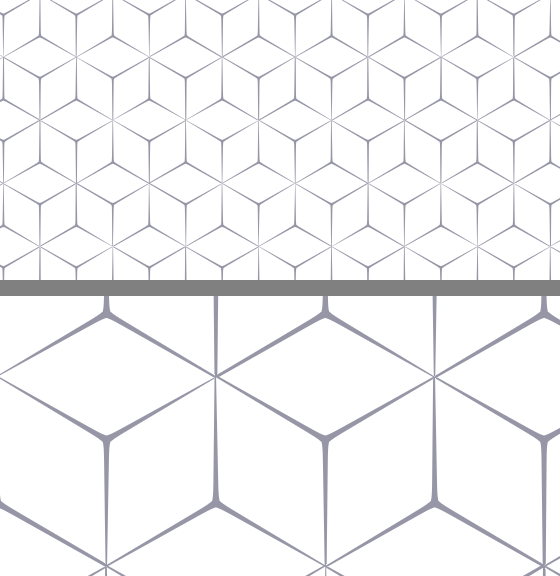
Top, the full canvas; bottom, a detail of the centre.
Write a Shadertoy shader that draws this pattern.

```glsl
const vec2 LATTICE = vec2(1.0, 1.7320508);

float hash(vec3 key) {
    return fract(sin(dot(key, vec3(12.71, 31.17, 7.43))) * 4375.85);
}

// Nearest point of a triangular lattice with unit spacing
vec2 nearestHub(vec2 p) {
    vec2 a = round(p / LATTICE) * LATTICE;
    vec2 b = (floor(p / LATTICE) + 0.5) * LATTICE;
    return distance(p, a) < distance(p, b) ? a : b;
}

// Share of a pixel covered by a strip, exact for strips thinner than a pixel
float stripCoverage(float offset, float halfWidth, float pixel) {
    return clamp((offset + halfWidth) / pixel + 0.5, 0.0, 1.0)
         - clamp((offset - halfWidth) / pixel + 0.5, 0.0, 1.0);
}

// Six spokes run from each hub to the corners of its hexagon, forming cubes
float cubeEdges(vec2 p, float pixel) {
    vec2 hub = nearestHub(p);
    vec2 q = p - hub;
    float sector = round(atan(q.x, q.y) / 1.0471976);
    float angle = sector * 1.0471976;
    vec2 direction = vec2(sin(angle), cos(angle));
    float along = dot(q, direction) / 0.5773503;
    float across = q.x * direction.y - q.y * direction.x;

    // Each spoke has its own slight tilt and its own taper toward the hub
    vec3 key = vec3(round(hub * 2.0 / LATTICE), mod(sector + 6.0, 6.0));
    across += (hash(key + 9.0) - 0.5) * 0.006 * (1.0 - along);
    float hubWidth = mix(0.002, 0.007, hash(key));
    float halfWidth = mix(hubWidth, 0.0125, clamp(along, 0.0, 1.0));

    // Rounded swelling where three spokes join
    halfWidth += 0.008 * exp(-max(1.0 - along, 0.0) / 0.035);
    return stripCoverage(across, halfWidth, pixel);
}

void mainImage(out vec4 fragColor, in vec2 fragCoord) {
    float pixel = 3.84 / iResolution.y;
    vec2 p = fragCoord * pixel - vec2(0.047, 3.057);
    vec3 color = mix(vec3(1.0), vec3(0.59, 0.59, 0.655), cubeEdges(p, pixel));
    fragColor = vec4(color, 1.0);
}
```
